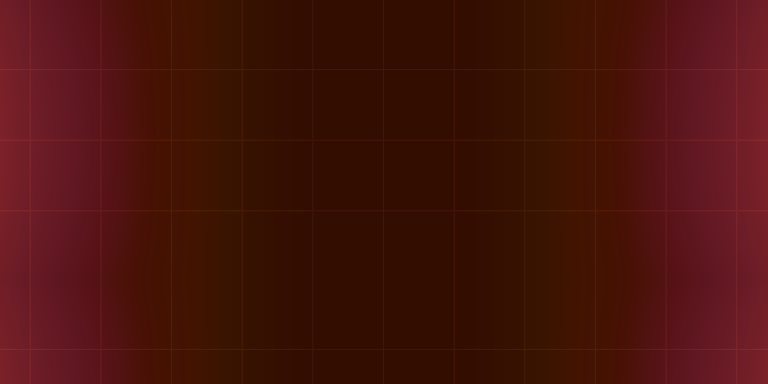
Reproduce this background procedurally as a Shadertoy shader.

```glsl
// Dark brown field with crimson side glows and a faint square grid.
#define CELL 0.184
#define TILE_HEIGHT 0.729
#define FIRST_ROW 0.181
#define LINE_WIDTH 0.0028
#define GLOW_BEND 0.075
#define LINE_TINT vec3(0.065, 0.042, 0.020)

// Colours from the centre outwards, evenly spaced
const vec3 RAMP[9] = vec3[9](
    vec3(0.200, 0.050, 0.000), vec3(0.208, 0.058, 0.000),
    vec3(0.222, 0.078, 0.000), vec3(0.260, 0.078, 0.000),
    vec3(0.275, 0.068, 0.012), vec3(0.335, 0.070, 0.085),
    vec3(0.380, 0.092, 0.130), vec3(0.425, 0.112, 0.150),
    vec3(0.485, 0.130, 0.160));

vec3 rampColor(float reach) {
    float position = clamp((reach - 0.2) * 10.0, 0.0, 7.999);
    int stop = int(position);
    return mix(RAMP[stop], RAMP[stop + 1], fract(position));
}

// Coverage of a thin line, filtered over one pixel
float lineMask(float dist, float pixel) {
    float halfWidth = 0.5 * LINE_WIDTH;
    float low = max(dist - 0.5 * pixel, -halfWidth);
    float high = min(dist + 0.5 * pixel, halfWidth);
    return max(high - low, 0.0) / pixel;
}

// Signed distance to the nearest multiple of the cell size
float gridDistance(float coordinate) {
    return (fract(coordinate / CELL + 0.5) - 0.5) * CELL;
}

void mainImage(out vec4 fragColor, in vec2 fragCoord) {
    float pixel = 1.0 / iResolution.y;
    float x = (fragCoord.x - 0.5 * iResolution.x) * pixel;
    float fromTop = 1.0 - fragCoord.y * pixel;
    float tileY = mod(fromTop, TILE_HEIGHT);

    // Side glows recede towards the seams of each tile
    float seam = abs(2.0 * tileY / TILE_HEIGHT - 1.0);
    float side = abs(x);
    float bend = GLOW_BEND * seam * seam * smoothstep(0.4, 0.9, side);
    vec3 color = rampColor(side - bend);

    // Grid columns run through; rows restart with each tile
    float columns = lineMask(gridDistance(x + 0.0013), pixel);
    float rows = lineMask(gridDistance(tileY - FIRST_ROW), pixel);
    rows *= step(0.5 * CELL, tileY) * step(tileY, TILE_HEIGHT - 0.5 * CELL);
    color += LINE_TINT * max(columns, rows);

    fragColor = vec4(color, 1.0);
}
```
